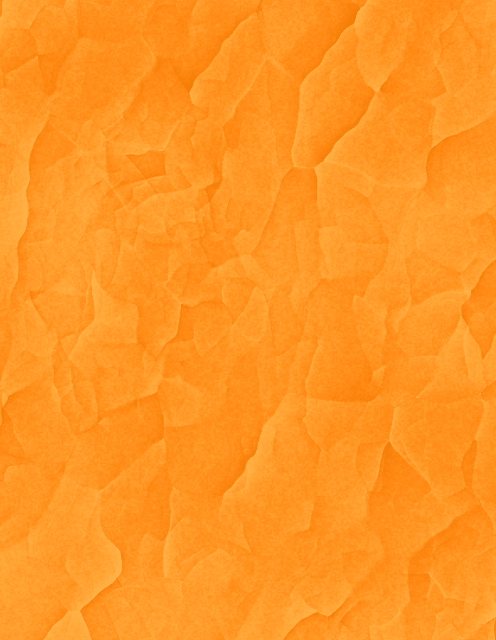
This texture is drawn by a WebGL 2 fragment shader. Its source:

```glsl
#version 300 es
precision highp float;
precision highp int;

uniform vec2 u_resolution;
out vec4 fragColor;

const vec3 PAPER = vec3(1.0, 0.596, 0.150);
const vec3 TONE_STEP = vec3(0.0, 0.030, 0.037);
const vec2 LIGHT = vec2(-0.88, 0.47);
const vec2 STRETCH = vec2(1.45, 1.0);
const float LARGE_SCALE = 7.0;
const float MEDIUM_SCALE = 12.5;
const float SMALL_SCALE = 23.0;
const float FACET_FALLOFF = 0.18;
const float LINE_WIDTH = 0.0030;
const float CREST = 0.8;
const float CONTRAST = 1.36;
const float GRAIN = 1.5;
const float MOTTLE = 1.7;
const float TONE_LIMIT = 3.6;

// Integer hash giving two values in 0..1
vec2 hash2(vec2 cell, int seed) {
  uvec2 v = uvec2(ivec2(cell) + ivec2(seed * 57, seed * 131));
  v = v * 1664525u + 1013904223u;
  v.x += v.y * 1664525u;
  v.y += v.x * 1664525u;
  v ^= v >> 16u;
  v.x += v.y * 1664525u;
  v.y += v.x * 1664525u;
  v ^= v >> 16u;
  return vec2(v & 65535u) / 65535.0;
}

// Smooth value noise, two channels centred on zero
vec2 noise2(vec2 p, int seed) {
  vec2 i = floor(p), f = fract(p);
  f = f * f * (3.0 - 2.0 * f);
  vec2 low = mix(hash2(i, seed), hash2(i + vec2(1, 0), seed), f.x);
  vec2 high = mix(hash2(i + vec2(0, 1), seed), hash2(i + vec2(1, 1), seed), f.x);
  return mix(low, high, f.y) - 0.5;
}

vec2 rotate(vec2 p, float angle) {
  float c = cos(angle), s = sin(angle);
  return vec2(c * p.x - s * p.y, s * p.x + c * p.y);
}

// Folded facets: every cell border is a ridge or a valley of random strength
float folds(vec2 position, float scale, float angle, int seed) {
  vec2 p = rotate(position, angle) * STRETCH * scale;
  vec2 light = rotate(LIGHT, angle);
  vec2 base = floor(p), f = p - base;
  vec2 nearest = vec2(0.0), nearestId = base;
  float best = 9.0;
  for (int y = -1; y <= 1; y++)
    for (int x = -1; x <= 1; x++) {
      vec2 o = vec2(x, y);
      vec2 r = o + hash2(base + o, seed) - f;
      float d = dot(r, r);
      if (d < best) {
        best = d;
        nearest = r;
        nearestId = base + o;
      }
    }

  // Sharpness comes and goes along each fold
  float sharpness = 1.7 * smoothstep(-0.3, 0.3, noise2(p * 1.3, seed + 3).x);
  float pixel = scale / u_resolution.y;
  float shade = 0.0;
  for (int y = -2; y <= 2; y++)
    for (int x = -2; x <= 2; x++) {
      vec2 id = base + vec2(x, y);
      vec2 r = vec2(x, y) + hash2(id, seed) - f;
      vec2 gap = r - nearest;
      if (dot(gap, gap) < 0.00001) continue;
      vec2 n = normalize(gap);
      float d = max(dot(0.5 * (nearest + r), n), 0.0);
      vec2 edge = hash2(id + nearestId, seed + 7);
      // Opposite slopes on the two sides of the fold
      float fold = edge.x * 2.0 - 1.0;
      float slope = sign(fold) * sqrt(abs(fold)) * dot(n, light);
      float fall = mix(0.75, 1.25, sharpness / 1.7) * exp(-d / FACET_FALLOFF)
                 + 0.6 * sharpness * exp(-d / (0.25 * FACET_FALLOFF));
      float soften = pixel * mix(7.0, 1.0, min(sharpness, 1.0));
      shade += slope * fall * smoothstep(0.0, soften, d);
      // Thin worn crest or dark pinch on the fold itself
      float crest = sign(edge.x - 0.45) * smoothstep(0.4, 1.0, edge.y);
      shade += CREST * sharpness * crest * exp(-d / (LINE_WIDTH * scale));
    }
  return shade;
}

void main() {
  vec2 p = gl_FragCoord.xy / u_resolution.y;

  // Bend the folds so that they wander
  vec2 bent = p + 0.045 * noise2(p * 6.0, 1) + 0.022 * noise2(p * 17.0, 2)
            + 0.007 * noise2(p * 50.0, 3);

  // Large facets, with finer crumpling in patches
  float patchAmount = smoothstep(-0.25, 0.25, noise2(p * 4.0, 4).x);
  float tone = 1.6 * folds(bent, LARGE_SCALE, 0.35, 11);
  tone += mix(0.8, 1.4, patchAmount) * folds(bent, MEDIUM_SCALE, -0.40, 23);
  tone += mix(0.3, 0.9, patchAmount) * folds(bent, SMALL_SCALE, 0.15, 37);

  // Broad uneven light and paper fibre
  tone += MOTTLE * noise2(p * 3.2, 5).x + 1.2 * noise2(p * 9.0, 6).x;
  tone += GRAIN * noise2(p * 380.0, 8).x + 0.45 * GRAIN * noise2(p * 150.0, 9).x;

  // Soft limit keeps deep folds inside the dyed range
  tone = TONE_LIMIT * tanh(CONTRAST * tone / TONE_LIMIT);
  vec3 color = PAPER + TONE_STEP * tone;
  color.r -= 0.03 * max(-tone - 2.0, 0.0);
  fragColor = vec4(clamp(color, 0.0, 1.0), 1.0);
}
```
